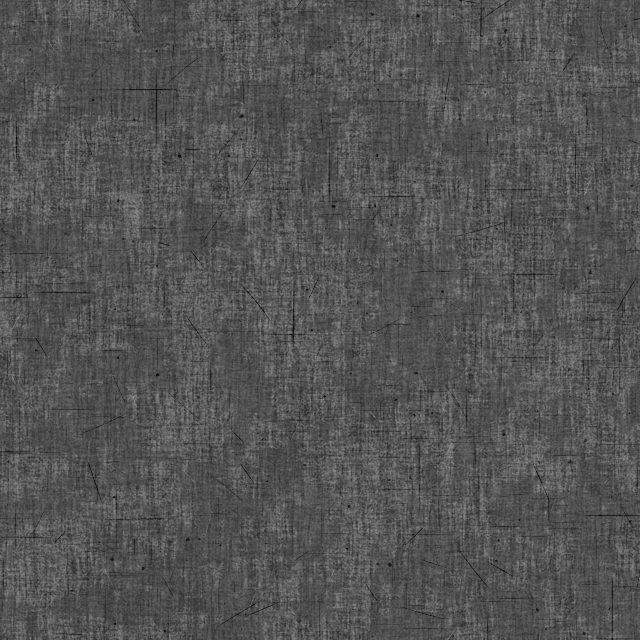
This texture is drawn by a WebGL 2 fragment shader. Its source:

```glsl
#version 300 es
precision highp float;
// Worn charcoal cloth: small ragged stains, a fine crossed weave, scratches and specks.

uniform vec2 u_resolution;
out vec4 fragColor;

const float BASE_TONE = 0.353;
const float STAIN_DEPTH = 0.042;
const float STAIN_SCALE = 19.0;
const float STAIN_FRAY = 0.3;
const float CLOUD_DEPTH = 0.045;
const float WARP_DEPTH = 0.15;      // vertical threads
const float WEFT_DEPTH = 0.1;       // horizontal threads
const float THREAD_SCALE = 410.0;
const float THREAD_WANDER = 0.004;
const float GRAIN_DEPTH = 0.2;
const float GRAIN_SCALE = 460.0;
const float HAIR_DEPTH = 0.07;
const float THREAD_CUT_DEPTH = 0.11;
const float SCRATCH_DEPTH = 0.24;
const float GLINT_HEIGHT = 0.17;
const float SPECK_DEPTH = 0.2;
const float HALF_WIDTH = 0.0006;
const float BEND = 0.4;
const float QUARTER_TURN = 1.5708;
const float HALF_TURN = 3.1416;

vec4 hash4(vec2 cell) {
    vec4 h = fract(cell.xyxy * vec4(0.1031, 0.1030, 0.0973, 0.1099));
    h += dot(h, h.wzxy + 33.33);
    return fract((h.xxyz + h.yzzw) * h.zywx);
}

float valueNoise(vec2 p) {
    vec2 cell = floor(p), f = fract(p);
    f = f * f * (3.0 - 2.0 * f);
    float low = mix(hash4(cell).x, hash4(cell + vec2(1, 0)).x, f.x);
    float high = mix(hash4(cell + vec2(0, 1)).x, hash4(cell + vec2(1, 1)).x, f.x);
    return mix(low, high, f.y);
}

float fbm(vec2 p) {
    float sum = 0.0, weight = 0.5;
    for (int octave = 0; octave < 5; octave++) {
        sum += weight * valueNoise(p);
        p = mat2(1.6, 1.2, -1.2, 1.6) * p + 17.3;
        weight *= 0.5;
    }
    return sum / 0.97;
}

float centred(vec2 p) {
    return valueNoise(p) - 0.5;
}

// Soft coverage of a shape from its distance and radius
float cover(float dist, float radius) {
    float edge = 0.5 / u_resolution.y;
    return 1.0 - smoothstep(radius - edge, radius + edge, dist);
}

// One slightly bent, tapered stroke per chosen cell; reach is in cells, at most 1
float scratches(vec2 p, float cells, float angle, float spread, float reach, float share, float seed) {
    vec2 home = floor(p * cells);
    float mark = 0.0;
    for (int j = -1; j <= 1; j++) {
        for (int i = -1; i <= 1; i++) {
            vec2 cell = home + vec2(i, j);
            vec4 place = hash4(cell + seed);
            vec4 trait = hash4(cell + seed + 71.0);
            if (trait.x > share) continue;
            float turn = angle + spread * (place.z - 0.5);
            vec2 dir = vec2(cos(turn), sin(turn));
            vec2 offset = p - (cell + place.xy) / cells;
            float along = dot(offset, dir);
            float bend = BEND * spread * (trait.y - 0.5) * along * along;
            float across = abs(dot(offset, vec2(-dir.y, dir.x)) + bend);
            float halfLength = reach * mix(0.2, 1.0, place.w) / cells;
            float taper = 1.0 - smoothstep(0.4 * halfLength, halfLength, abs(along));
            mark = max(mark, cover(across, HALF_WIDTH) * taper * mix(0.25, 1.0, trait.z));
        }
    }
    return mark;
}

float specks(vec2 p, float cells, float share) {
    vec2 cell = floor(p * cells);
    vec4 place = hash4(cell + 400.0);
    vec2 offset = fract(p * cells) - mix(vec2(0.2), vec2(0.8), place.xy);
    float radius = mix(0.0006, 0.0026, place.w * place.w);
    float ragged = 0.003 * centred(p * 300.0);
    return step(place.z, share) * cover(length(offset) / cells + ragged, radius);
}

void main() {
    vec2 p = gl_FragCoord.xy / u_resolution.y;

    // Small stains with frayed edges over faint clouds
    float fray = centred(p * vec2(70.0, 150.0)) + centred(p.yx * vec2(60.0, 190.0) + 40.0);
    float stain = smoothstep(0.44, 0.6, fbm(p * vec2(0.85, 1.0) * STAIN_SCALE) + STAIN_FRAY * fray);
    float tone = BASE_TONE - STAIN_DEPTH * stain;
    tone += CLOUD_DEPTH * (fbm(p * 6.0 + 60.0) - 0.5);

    // Wandering crossed threads and slanted grain, muted inside the stains
    vec2 cloth = p + THREAD_WANDER * vec2(centred(p * 31.0), centred(p * 27.0 + 50.0));
    float warp = centred(cloth * vec2(THREAD_SCALE, 34.0)) + 0.35 * centred(cloth * vec2(170.0, 11.0));
    float weft = centred(cloth * vec2(38.0, THREAD_SCALE) + 90.0);
    float detail = WARP_DEPTH * warp + WEFT_DEPTH * weft;
    detail += GRAIN_DEPTH * centred(mat2(0.8, 0.6, -0.6, 0.8) * p * GRAIN_SCALE + 700.0);
    tone += detail * (1.0 - 0.45 * stain);

    // Faint hairs and cut threads
    tone -= HAIR_DEPTH * scratches(p, 42.0, 0.9, HALF_TURN, 1.0, 0.75, 11.0);
    tone -= THREAD_CUT_DEPTH * scratches(p, 21.0, 0.0, 0.06, 1.0, 0.75, 120.0);
    tone -= THREAD_CUT_DEPTH * scratches(p, 22.0, QUARTER_TURN, 0.05, 1.0, 0.85, 170.0);

    // Deep scratches, pale glints and specks
    float deep = scratches(p, 11.0, 0.0, 0.03, 0.8, 0.5, 210.0);
    deep = max(deep, scratches(p, 10.0, QUARTER_TURN, 0.03, 0.8, 0.5, 260.0));
    deep = max(deep, scratches(p, 13.0, 0.0, 2.0 * HALF_TURN, 0.8, 0.55, 310.0));
    tone -= SCRATCH_DEPTH * deep;
    tone += GLINT_HEIGHT * scratches(p, 16.0, QUARTER_TURN, 1.6, 0.4, 0.3, 350.0);
    tone -= SPECK_DEPTH * specks(p, 30.0, 0.25);

    fragColor = vec4(vec3(clamp(tone, 0.06, 0.6)), 1.0);
}
```
